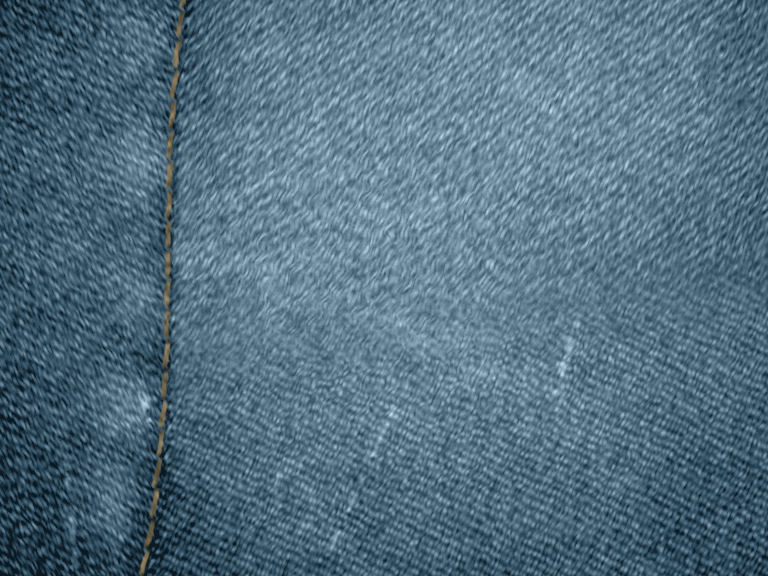
Write a WebGL 1 fragment shader that draws this texture.

```glsl
precision highp float;
// Worn denim: two faded cloth panels joined by an ochre stitched seam.
// Short threads come from crossed waves with hashed jitter; soft glows shape
// the fading, and broken segments add creases and frayed marks.
uniform vec2 u_resolution;

#define ROW_PITCH 0.0150
#define THREAD_PITCH 0.0078
#define WEAVE_DEPTH 0.118
#define GRAIN_DEPTH 0.17
#define FLECK_DEPTH 0.20
#define STITCH_LENGTH 0.052
#define STITCH_WIDTH 0.0050
#define STITCH_COLOR vec3(0.62, 0.53, 0.37)
#define CLOTH_TINT vec3(0.0, 0.115, 0.187)

float hash(vec2 p) {
  return fract(sin(dot(p, vec2(127.1, 311.7))) * 43758.5453);
}

float noise(vec2 p) {
  vec2 i = floor(p), f = fract(p);
  f = f * f * (3.0 - 2.0 * f);
  return mix(mix(hash(i), hash(i + vec2(1, 0)), f.x),
             mix(hash(i + vec2(0, 1)), hash(i + vec2(1, 1)), f.x), f.y);
}

float fbm(vec2 p) {
  float sum = 0.0, amp = 0.5;
  for (int i = 0; i < 4; i++) {
    sum += amp * noise(p);
    p = p * 2.03 + 17.3;
    amp *= 0.5;
  }
  return sum;
}

float glow(vec2 p, vec2 center, vec2 size) {
  vec2 d = (p - center) / size;
  return exp(-dot(d, d));
}

float segment(vec2 p, vec2 a, vec2 b, float width) {
  vec2 d = b - a;
  float h = clamp(dot(p - a, d) / dot(d, d), 0.0, 1.0);
  return 1.0 - smoothstep(0.0, width, length(p - a - d * h));
}

// Threads run along threadAngle; their floats line up along rowAngle.
float weave(vec2 p, float threadAngle, float rowAngle, float disorder) {
  vec2 dir = vec2(cos(threadAngle), sin(threadAngle));
  float across = dot(p, vec2(dir.y, -dir.x)) / THREAD_PITCH;
  float row = dot(p, vec2(-sin(rowAngle), cos(rowAngle))) / ROW_PITCH;
  float id = floor(across);
  row += (hash(vec2(id, 3.0)) - 0.5) * (0.25 + disorder);
  float shade = hash(vec2(id, floor(row)));
  float body = sin(3.14159 * fract(across));
  float dash = 0.5 - 0.5 * cos(6.28318 * row);
  float floats = 0.22 * body + dash * (0.38 + 0.4 * body) * (0.55 + 0.9 * shade);
  float fleck = noise(vec2(across * 2.1, dot(p, dir) * 105.0)) - 0.5;
  return (floats - 0.46) * 1.9 + fleck * FLECK_DEPTH / WEAVE_DEPTH;
}

float seamX(float y) {
  float t = y - 0.5;
  return 0.291 + t * (0.0182 + t * (-0.035 + t * 0.213));
}

// Large scale fading of the left and right panels.
float leftTone(vec2 p) {
  float g = 0.255 + 0.04 * glow(p, vec2(0.12, 0.72), vec2(0.2, 0.3));
  g += 0.13 * glow(p, vec2(0.245, 0.72), vec2(0.045, 0.07));
  g += 0.10 * glow(p, vec2(0.24, 0.94), vec2(0.05, 0.06));
  g += 0.10 * glow(p, vec2(0.235, 0.48), vec2(0.05, 0.05));
  g += 0.16 * glow(p, vec2(0.22, 0.295), vec2(0.045, 0.055));
  g += 0.13 * glow(p, vec2(0.195, 0.12), vec2(0.04, 0.07));
  return g - 0.06 * glow(p, vec2(0.25, 0.38), vec2(0.08, 0.035));
}

float rightTone(vec2 p) {
  float g = 0.308 + 0.13 * glow(p, vec2(0.62, 0.66), vec2(0.42, 0.34));
  g += 0.10 * glow(p, vec2(1.05, 0.94), vec2(0.36, 0.27));
  g += 0.06 * glow(p, vec2(0.86, 0.32), vec2(0.3, 0.12));
  g -= 0.10 * glow(p, vec2(0.33, 0.88), vec2(0.07, 0.16));
  g -= 0.08 * glow(p, vec2(0.32, 0.1), vec2(0.1, 0.2));
  float whisker = p.y - 0.566 + 0.4 * (p.x - 0.33) + 0.05 * (fbm(p * 9.0) - 0.5);
  g += 0.04 * exp(-whisker * whisker * 1400.0) * (1.0 - smoothstep(0.85, 1.0, p.x));
  return g;
}

void main() {
  vec2 p = gl_FragCoord.xy / u_resolution.y;
  float worn = glow(p, vec2(0.62, 0.52), vec2(0.36, 0.24));
  vec2 bent = p + 0.014 * vec2(fbm(p * 7.0), fbm(p * 7.0 + 31.0));
  bent += (0.003 + 0.006 * worn) * vec2(noise(p * 55.0), noise(p * 55.0 + 9.0));
  float offset = p.x - seamX(p.y) + 0.004 * (noise(p * 45.0) - 0.5);
  float side = smoothstep(0.004, 0.010, offset);

  // Cloth structure: the rows tilt differently in each region.
  float upper = weave(bent, 1.22, 0.68, worn * 0.6);
  float lower = weave(bent, 1.12, -0.46, worn * 0.6);
  float blend = smoothstep(-0.1, 0.12, p.y - 0.42 - 0.12 * (p.x - 0.7));
  float cloth = mix(weave(bent, 1.95, -0.5, 0.2), mix(lower, upper, blend), side);
  float tone = mix(leftTone(p), rightTone(p), side);
  tone += cloth * WEAVE_DEPTH * (1.0 - 0.2 * worn);
  tone += (fbm(p * 130.0) - 0.47) * GRAIN_DEPTH * (1.0 + 0.6 * worn);
  tone += (fbm(p * 11.0) - 0.47) * 0.09;

  // Creases and frayed patches, broken up by noise.
  float fray = 1.3 * smoothstep(0.3, 0.8, noise(p * 85.0));
  vec2 q = p + 0.008 * (vec2(noise(p * 40.0), noise(p * 40.0 + 5.0)) - 0.5);
  float marks = 0.17 * segment(q, vec2(0.694, 0.314), vec2(0.573, 0.045), 0.009);
  marks += 0.13 * segment(q, vec2(0.505, 0.23), vec2(0.43, 0.03), 0.009);
  marks += 0.17 * segment(q, vec2(1.007, 0.436), vec2(0.96, 0.32), 0.018);
  marks += 0.38 * segment(q, vec2(0.247, 0.32), vec2(0.26, 0.265), 0.014);
  marks += 0.15 * segment(q, vec2(0.115, 0.2), vec2(0.13, 0.02), 0.010);
  tone += marks * fray;

  // Seam shadow and the pale threads along the folded edge.
  tone -= 0.12 * exp(-pow((offset - 0.009) / 0.010, 2.0));
  tone -= 0.05 * exp(-pow((offset + 0.014) / 0.018, 2.0));
  float edgeDot = smoothstep(0.45, 0.9, noise(vec2(p.x * 60.0, p.y * 85.0)));
  tone += 0.28 * edgeDot * exp(-pow((offset - 0.013) / 0.004, 2.0));
  float vignette = length((p - vec2(0.70, 0.57)) * vec2(0.95, 1.15));
  tone -= 0.14 * smoothstep(0.42, 0.95, vignette);
  tone = clamp(tone, 0.04, 0.74);
  vec3 color = tone + CLOTH_TINT * smoothstep(-0.12, 0.2, tone);

  // Slanted ochre stitches with dark gaps between them.
  float along = p.y / STITCH_LENGTH + 0.15 * noise(p * 20.0);
  float slant = (fract(along) - 0.5) * 0.005;
  float body = 1.0 - smoothstep(0.4, 1.3, abs(offset - slant) / STITCH_WIDTH);
  float gap = smoothstep(0.0, 0.2, 0.5 - abs(fract(along) - 0.5));
  float shine = 0.7 + 0.6 * (noise(p * vec2(150.0, 100.0)) - 0.3);
  color = mix(color, STITCH_COLOR * shine, body * (0.2 + 0.65 * gap));
  gl_FragColor = vec4(color, 1.0);
}
```
